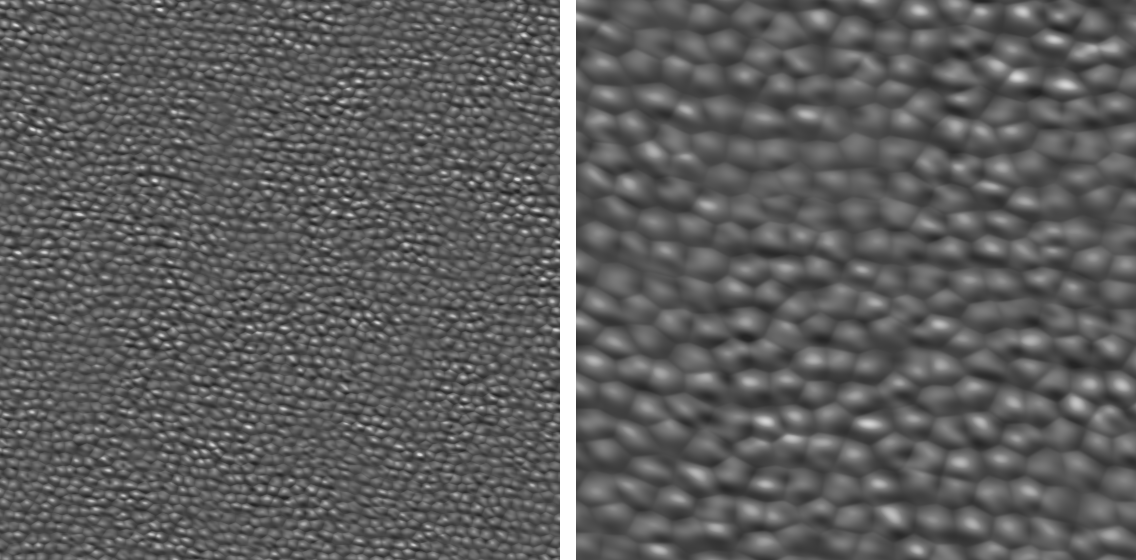
Left: the whole. Right: its middle third, enlarged.
Give the GLSL for this texture, as a Shadertoy shader.

```glsl
vec3 hash3(vec2 cell) {
    vec3 p = fract(cell.xyx * vec3(0.1031, 0.1030, 0.0973));
    p += dot(p, p.yxz + 33.33);
    return fract((p.xxy + p.yzz) * p.zyx);
}

float smoothNoise(vec2 p) {
    vec2 cell = floor(p);
    vec2 f = p - cell;
    f = f * f * (3.0 - 2.0 * f);
    float low = mix(hash3(cell).x, hash3(cell + vec2(1, 0)).x, f.x);
    float high = mix(hash3(cell + vec2(0, 1)).x, hash3(cell + vec2(1, 1)).x, f.x);
    return mix(low, high, f.y);
}

// Packed pebbles with soft borders: x is height, y is the slope facing the light
vec2 pebbles(vec2 p) {
    vec2 surface = vec2(0.0);
    float total = 0.0;
    float baseRow = floor(p.y);
    for (int j = -1; j <= 1; j++) {
        float row = baseRow + float(j);
        float stagger = 0.5 * mod(row, 2.0);
        float baseColumn = floor(p.x - stagger);
        for (int i = -1; i <= 1; i++) {
            vec2 cell = vec2(baseColumn + float(i), row);
            vec3 rnd = hash3(cell + 71.0);
            vec2 center = cell + vec2(stagger, 0.0) + 0.5 + 0.52 * (rnd.xy - 0.5);
            vec2 d = p - center;
            float dome = mix(0.82, 1.1, rnd.z) * exp(-4.8 * d.x * d.x - 5.6 * d.y * d.y);
            float weight = pow(dome, 4.0);
            surface += weight * dome * vec2(1.0, dot(d, vec2(-0.25, 0.97)));
            total += weight;
        }
    }
    return surface / total;
}

void mainImage(out vec4 fragColor, in vec2 fragCoord) {
    vec2 uv = fragCoord / min(iResolution.x, iResolution.y);

    // Slanted rows that wander gently
    vec2 wander = vec2(smoothNoise(uv * 7.0 + 13.0), smoothNoise(uv * 7.0 + 47.0)) - 0.5;
    vec2 p = (uv + vec2(0.0, 0.1 * uv.x) + 0.012 * wander) * vec2(45.0, 55.0);

    // Pebble shading with fine creases lit from above
    vec2 surface = pebbles(p);
    vec2 q = p * vec2(1.9, 2.7) + vec2(0.0, 0.4 * p.x);
    float crease = smoothNoise(q) - smoothNoise(q + vec2(0.2, 0.9));
    float relief = 0.19 * (surface.x - 0.455) + 0.56 * surface.y + 0.15 * crease;

    // Worn patches are flatter, raised tips catch a glint
    relief *= 0.65 + 0.7 * smoothNoise(uv * 16.0 + 5.0);
    float gray = 0.355 + relief + 0.5 * relief * relief;
    gray += 0.9 * max(relief - 0.13, 0.0);

    fragColor = vec4(vec3(clamp(gray, 0.14, 0.85)), 1.0);
}
```
